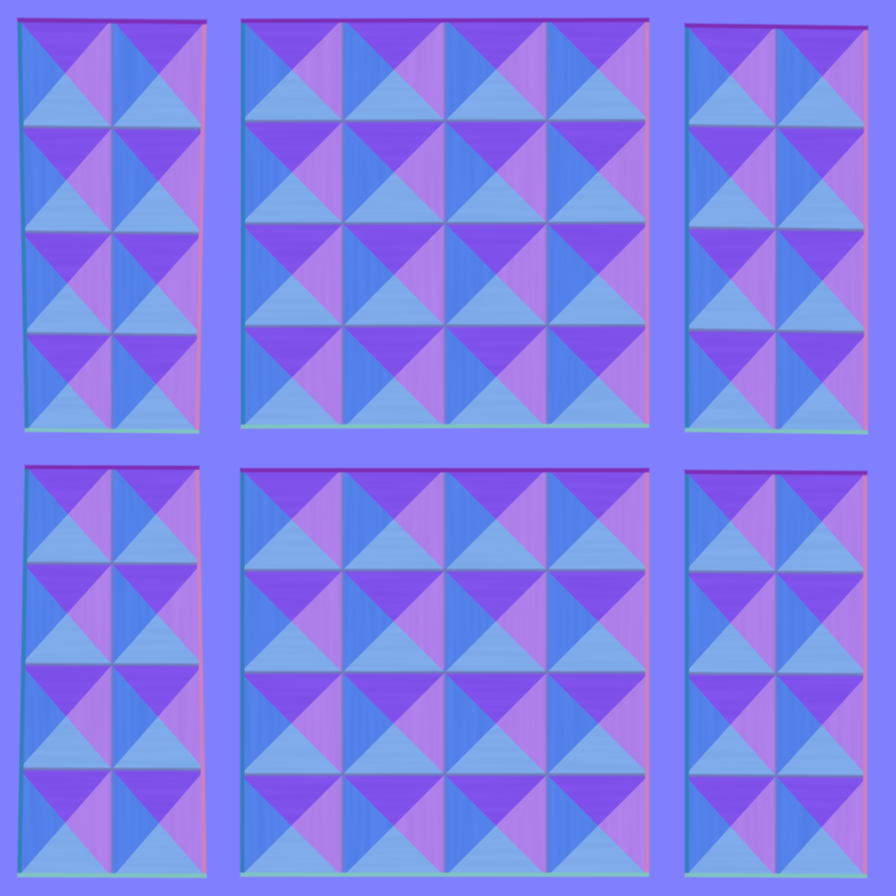
Give the GLSL for this texture map, as a WebGL 1 fragment shader.

```glsl
precision highp float;

uniform vec2 u_resolution;

// Layout, in canvas units: panels are left, bottom, right, top
const vec4 TOP_LEFT = vec4(0.0235, 0.517, 0.2266, 0.979);
const vec4 TOP_MIDDLE = vec4(0.2689, 0.522, 0.7246, 0.9795);
const vec4 TOP_RIGHT = vec4(0.7643, 0.5165, 0.9688, 0.9725);
const vec4 LOW_LEFT = vec4(0.0235, 0.0205, 0.2266, 0.4805);
const vec4 LOW_MIDDLE = vec4(0.2682, 0.0215, 0.7246, 0.4775);
const vec4 LOW_RIGHT = vec4(0.7643, 0.0205, 0.9680, 0.4750);
const vec2 COLUMN_SPLIT = vec2(0.25, 0.745);
const float ROW_SPLIT = 0.5;
const float FLARE = 0.0042;       // widening of the left panels
const float ROW_STRETCH = 0.067;  // taller rows toward the wide end

// Line widths and finish
const float RIM_WIDTH = 0.0046;
const float GROOVE_WIDTH = 0.0032;
const float SOFTNESS = 0.0016;
const vec2 GRAIN_SCALE = vec2(150.0, 7.0);
const float GRAIN_AMOUNT = 0.022;

// Normal colours
const vec3 FLAT = vec3(0.500, 0.497, 0.995);
const vec3 FACE_LEFT = vec3(0.325, 0.505, 0.918);
const vec3 FACE_RIGHT = vec3(0.685, 0.497, 0.915);
const vec3 FACE_TOP = vec3(0.500, 0.318, 0.920);
const vec3 FACE_BOTTOM = vec3(0.495, 0.670, 0.915);
const vec3 RIM_LEFT = vec3(0.190, 0.500, 0.730);
const vec3 RIM_RIGHT = vec3(0.810, 0.500, 0.750);
const vec3 RIM_TOP = vec3(0.490, 0.180, 0.710);
const vec3 RIM_BOTTOM = vec3(0.500, 0.770, 0.760);
const vec3 GROOVE_ACROSS = vec3(0.440, 0.480, 0.730);
const vec3 GROOVE_DOWN = vec3(0.450, 0.480, 0.780);

vec2 gradientAt(vec2 cell) {
  float angle = 6.2832 * fract(sin(dot(cell, vec2(127.1, 311.7))) * 4375.85);
  return vec2(cos(angle), sin(angle));
}

float gradientNoise(vec2 p) {
  vec2 i = floor(p);
  vec2 f = p - i;
  vec2 w = f * f * f * (f * (f * 6.0 - 15.0) + 10.0);
  vec2 e = vec2(1.0, 0.0);
  float low = mix(dot(gradientAt(i), f), dot(gradientAt(i + e), f - e), w.x);
  float high = mix(dot(gradientAt(i + e.yx), f - e.yx),
                   dot(gradientAt(i + 1.0), f - 1.0), w.x);
  return mix(low, high, w.y);
}

// Coverage of a band that extends from distance 0 to the given width
float band(float distance, float width, float soft) {
  return 1.0 - smoothstep(width - soft, width + soft, distance);
}

// Four flat faces meeting at the cell centre, q in -1..1
vec3 pyramid(vec2 q, vec2 soft, vec2 p) {
  vec2 side = smoothstep(-soft, soft, q);
  float sideways = smoothstep(-soft.x, soft.x, abs(q.x) - abs(q.y));
  vec3 across = mix(FACE_LEFT, FACE_RIGHT, side.x)
              + GRAIN_AMOUNT * gradientNoise(p * GRAIN_SCALE);
  vec3 upright = mix(FACE_BOTTOM, FACE_TOP, side.y)
               + GRAIN_AMOUNT * gradientNoise(p.yx * GRAIN_SCALE + 31.0);
  return mix(upright, across, sideways);
}

void main() {
  vec2 p = gl_FragCoord.xy / u_resolution;
  float soft = max(SOFTNESS, 0.75 / min(u_resolution.x, u_resolution.y));

  // Choose the panel
  bool upper = p.y > ROW_SPLIT;
  bool isLeft = p.x < COLUMN_SPLIT.x;
  bool isRight = p.x > COLUMN_SPLIT.y;
  vec4 panel = upper ? TOP_MIDDLE : LOW_MIDDLE;
  float tilt = upper ? 0.002 : 0.0;
  if (isLeft) {
    panel = upper ? TOP_LEFT : LOW_LEFT;
    tilt = upper ? -0.010 : -0.004;
  } else if (isRight) {
    panel = upper ? TOP_RIGHT : LOW_RIGHT;
    tilt = upper ? -0.014 : -0.006;
  }
  vec2 count = vec2(isLeft || isRight ? 2.0 : 4.0, 4.0);

  // Straighten the tilt and flare into panel coordinates
  vec2 size = panel.zw - panel.xy;
  vec2 centre = 0.5 * (panel.xy + panel.zw);
  vec2 local = p - centre;
  local.y -= tilt * local.x;
  vec2 uv = local / size + 0.5;
  if (isLeft) {
    float wide = upper ? uv.y : 1.0 - uv.y;
    size.x += 2.0 * FLARE * (2.0 * wide - 1.0);
    uv.x = local.x / size.x + 0.5;
    float warp = ROW_STRETCH * uv.y * (1.0 - uv.y);
    uv.y += upper ? warp : -warp;
  }

  // Pyramids and the grooves between them
  vec2 cellSize = size / count;
  vec2 q = 2.0 * fract(uv * count) - 1.0;
  vec3 colour = pyramid(q, 2.0 * soft / cellSize, p);
  vec2 seam = 0.5 * (1.0 - abs(q)) * cellSize;
  colour = mix(colour, GROOVE_DOWN, 0.75 * (1.0 - smoothstep(0.0, GROOVE_WIDTH, seam.x)));
  colour = mix(colour, GROOVE_ACROSS, 0.9 * (1.0 - smoothstep(0.0, GROOVE_WIDTH, seam.y)));

  // Outer rims, then the flat surround
  vec2 low = uv * size;
  vec2 high = size - low;
  colour = mix(colour, RIM_LEFT, band(low.x, RIM_WIDTH, soft));
  colour = mix(colour, RIM_RIGHT, band(high.x, RIM_WIDTH, soft));
  colour = mix(colour, RIM_BOTTOM, band(low.y, RIM_WIDTH, soft));
  colour = mix(colour, RIM_TOP, band(high.y, RIM_WIDTH, soft));
  vec2 inset = min(low, high);
  float inside = smoothstep(-soft, soft, min(inset.x, inset.y));
  gl_FragColor = vec4(mix(FLAT, colour, inside), 1.0);
}
```
